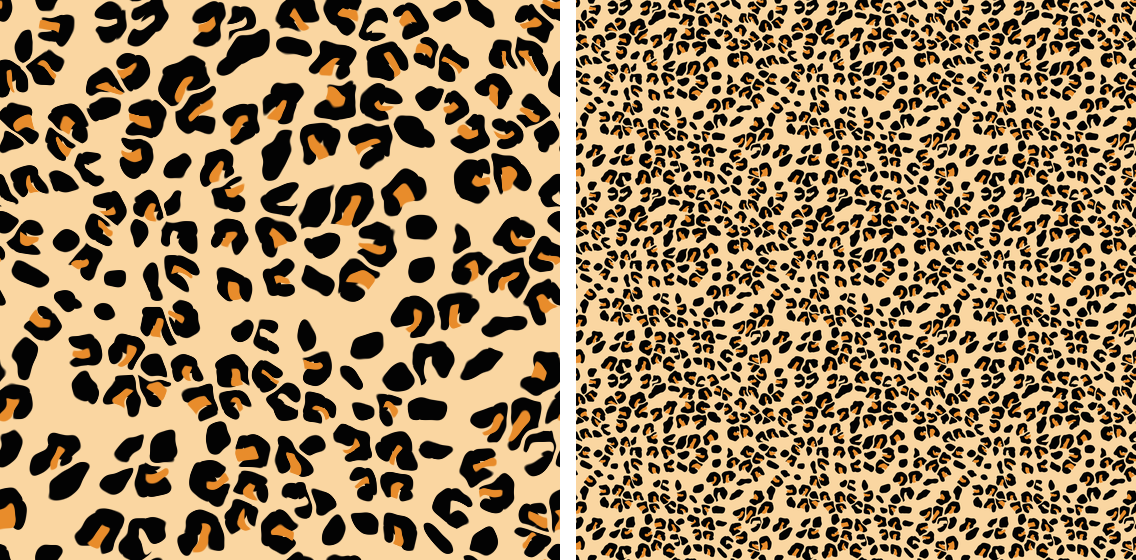
Left, the tile; right, the same tile 3 across and 3 down.
A WebGL 1 fragment shader for this pattern:

```glsl
precision highp float;
uniform vec2 u_resolution;

#define SPOTS 13.0
#define JITTER 0.68
#define GAP 0.055
#define ROSETTE_SHARE 0.6
#define WOBBLE 0.17
#define WOBBLE_CELLS 27.0
#define BAND_SQUEEZE 0.27
#define BAND_PLACE 0.78
#define TURN_SPREAD 4.2
#define CREAM vec3(0.98, 0.84, 0.63)
#define BLACK vec3(0.01, 0.01, 0.01)
#define ORANGE vec3(0.91, 0.55, 0.17)

const float TAU = 6.2831853;

vec2 hash2(vec2 p) {
  vec2 k = vec2(dot(p, vec2(127.1, 311.7)), dot(p, vec2(269.5, 183.3)));
  return fract(sin(k) * 43758.55);
}

// Wraps an integer cell into 0 .. period - 1.
vec2 wrapCell(vec2 cell, float period) {
  return floor(mod(cell + 0.5, period));
}

float cornerSlope(vec2 cell, vec2 corner, vec2 f, float seed) {
  float a = TAU * hash2(wrapCell(cell + corner, WOBBLE_CELLS) + seed).x;
  return dot(vec2(cos(a), sin(a)), f - corner);
}

// Gradient noise that repeats every WOBBLE_CELLS units.
float gradientNoise(vec2 p, float seed) {
  vec2 c = floor(p), f = p - c;
  vec2 u = f * f * f * (f * (f * 6.0 - 15.0) + 10.0);
  float low = mix(cornerSlope(c, vec2(0, 0), f, seed), cornerSlope(c, vec2(1, 0), f, seed), u.x);
  float high = mix(cornerSlope(c, vec2(0, 1), f, seed), cornerSlope(c, vec2(1, 1), f, seed), u.x);
  return mix(low, high, u.y);
}

float ellipse(vec2 p, vec2 radii) {
  float k = length(p / radii);
  return k * (k - 1.0) / max(length(p / (radii * radii)), 0.001);
}

float smoothMax(float a, float b, float k) {
  float h = max(k - abs(a - b), 0.0) / k;
  return max(a, b) + h * h * k * 0.25;
}

vec2 spotCentre(vec2 cell) {
  return cell + 0.5 + JITTER * (hash2(wrapCell(cell, SPOTS)) - 0.5);
}

// Three lobes around an opening along +x; returns (ink, core).
vec2 rosette(vec2 v, float size, vec2 r, vec2 s) {
  v /= size;
  vec2 side = mix(vec2(0.75), vec2(1.1), r);
  float ink = ellipse(v - vec2(0.2, 0.57), vec2(0.65, 0.43) * side.x);
  ink = min(ink, ellipse(v - vec2(0.2, -0.57), vec2(0.65, 0.43) * side.y));
  ink = min(ink, ellipse(v + vec2(0.42, 0.0), vec2(0.53, 0.8)));
  float halfWidth = 0.14 + 0.14 * s.x + (s.y - 0.4) * 0.35 * v.x;
  float core = smoothMax(abs(v.y + 0.12 * sin(4.0 * v.x + TAU * r.x)) - halfWidth,
                         abs(v.x - 0.2) - 0.48, 0.12);
  return vec2(ink, core) * size;
}

// A leaf or bean without a core.
float solidSpot(vec2 v, float size, vec2 r) {
  float stretch = mix(1.1, 1.5, r.x);
  float d = ellipse(v, size * vec2(stretch, 1.0 / stretch));
  float tail = ellipse(v - size * vec2(1.0, 0.35), size * vec2(0.75, 0.48));
  return r.y > 0.68 ? min(d, tail) : d;
}

void main() {
  vec2 p = gl_FragCoord.xy / u_resolution;

  // Diagonal squeeze and uneven outlines, both periodic.
  vec2 q = p * SPOTS + BAND_SQUEEZE * sin(TAU * (p.x + p.y - BAND_PLACE));
  vec2 n = p * WOBBLE_CELLS;
  q += WOBBLE * vec2(gradientNoise(n, 3.0), gradientNoise(n, 57.0));

  // Nearest spot centre.
  vec2 base = floor(q), home = base, toHome = vec2(9.0);
  for (int j = -1; j <= 1; j++)
    for (int i = -1; i <= 1; i++) {
      vec2 cell = base + vec2(float(i), float(j));
      vec2 d = spotCentre(cell) - q;
      if (dot(d, d) < dot(toHome, toHome)) { toHome = d; home = cell; }
    }

  // Distance to the border with the neighbouring spots.
  float border = 9.0;
  for (int j = -2; j <= 2; j++)
    for (int i = -2; i <= 2; i++) {
      vec2 d = spotCentre(home + vec2(float(i), float(j))) - q;
      vec2 across = d - toHome;
      if (dot(across, across) > 0.0001)
        border = min(border, dot(0.5 * (d + toHome), normalize(across)));
    }

  // Shape of this spot.
  vec2 id = wrapCell(home, SPOTS);
  vec2 kind = hash2(id + 19.0), shape = hash2(id + 41.0), detail = hash2(id + 73.0);
  float turn = -0.25 * TAU + TURN_SPREAD * (kind.y - 0.5);
  vec2 axis = vec2(cos(turn), sin(turn));
  vec2 v = vec2(-dot(toHome, axis), -dot(toHome, vec2(-axis.y, axis.x)));
  vec2 inkCore = vec2(solidSpot(v, mix(0.26, 0.37, detail.x), shape), 1.0);
  if (kind.x < ROSETTE_SHARE)
    inkCore = rosette(v, mix(0.41, 0.55, detail.x), shape, hash2(id + 97.0));
  inkCore.x = smoothMax(inkCore.x, GAP - border, 0.1);
  inkCore.y = smoothMax(inkCore.y, GAP + 0.02 - border, 0.06);

  // Ink first, then the core; a few cores stay bare.
  float edge = 0.75 * SPOTS / min(u_resolution.x, u_resolution.y);
  vec2 cover = 1.0 - smoothstep(-edge, edge, inkCore);
  vec3 color = mix(CREAM, BLACK, cover.x);
  color = mix(color, detail.y < 0.14 ? CREAM : ORANGE, cover.y);
  gl_FragColor = vec4(color, 1.0);
}
```
